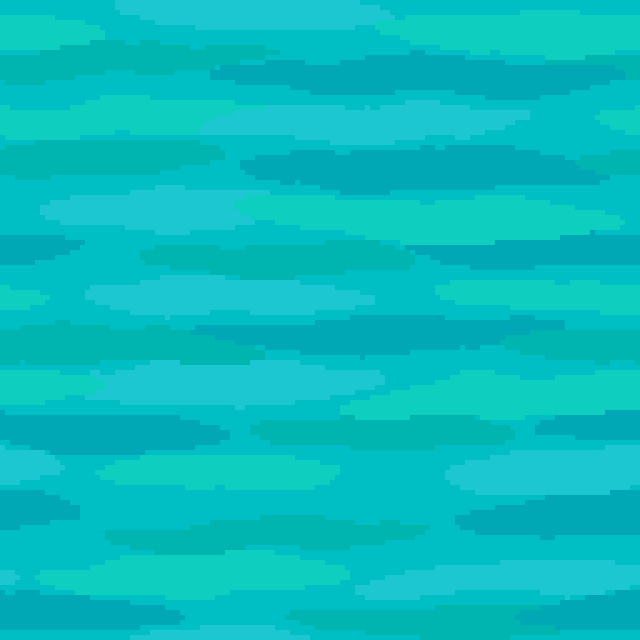
A WebGL 1 fragment shader for this texture:

```glsl
precision highp float;
// Tiling blocky water: long horizontal streaks of turquoise on a cyan ground.
uniform vec2 u_resolution;

const float CELLS = 128.0;  // blocks along each side
const int ROWS = 14;
const int PER_ROW = 2;

const vec3 WATER = vec3(0.0, 0.749, 0.769);
const vec3 LIGHT = vec3(0.115, 0.78, 0.82);
const vec3 GREEN = vec3(0.055, 0.81, 0.75);
const vec3 DEEP = vec3(0.0, 0.66, 0.71);
const vec3 TEAL = vec3(0.0, 0.71, 0.69);

float hash(float n) {
  return fract(sin(n * 12.9898 + 4.137) * 43758.5453);
}

// Smooth 1D value noise from 0 to 1.
float noise(float x, float seed) {
  float i = floor(x);
  float f = fract(x);
  f = f * f * (3.0 - 2.0 * f);
  return mix(hash(i + seed), hash(i + 1.0 + seed), f);
}

// Shortest offset between two points on the wrapping unit square.
vec2 wrapOffset(vec2 p, vec2 center) {
  return fract(p - center + 0.5) - 0.5;
}

// Uneven edge height: broad swells plus small bumps.
float edgeShape(float x, float seed) {
  return 0.62 + 0.55 * noise(x * 11.0, seed) + 0.2 * noise(x * 31.0, seed + 50.0);
}

// 1 inside a drifting streak with blunt, tapered ends, 0 outside.
float streak(vec2 d, vec2 halfSize, float slope, float seed) {
  float along = d.x / halfSize.x;
  float taper = sqrt(max(1.0 - along * along, 0.0));
  float drift = slope * d.x + 0.02 * (noise(d.x * 7.0, seed + 200.0) - 0.5);
  float y = d.y - drift;
  float side = y > 0.0 ? seed : seed + 400.0;
  float reach = halfSize.y * taper * edgeShape(d.x, side);
  return step(abs(y), reach) * step(abs(along), 0.985);
}

vec3 streakColor(float kind) {
  if (kind < 0.5) return TEAL;
  if (kind < 1.5) return LIGHT;
  if (kind < 2.5) return DEEP;
  return GREEN;
}

void main() {
  vec2 uv = gl_FragCoord.xy / u_resolution;
  vec2 p = (floor(uv * CELLS) + 0.5) / CELLS;
  vec3 color = WATER;

  // Two jittered streaks per row; neighbouring rows differ in colour.
  for (int r = 0; r < ROWS; r++) {
    float row = float(r);
    for (int c = 0; c < PER_ROW; c++) {
      float column = float(c);
      float seed = row * 37.0 + column * 713.0;
      float kind = mod(row + 2.0 * column, 4.0);
      vec2 jitter = vec2(hash(seed + 1.3), hash(seed + 2.7)) - 0.5;
      vec2 center = vec2(hash(row + 0.5) + column / float(PER_ROW),
                         (row + 0.5) / float(ROWS));
      center += jitter * vec2(0.16, 0.034);
      vec2 halfSize = vec2(mix(0.19, 0.34, hash(seed + 3.1)),
                           mix(0.025, 0.037, hash(seed + 4.9)));
      halfSize.y *= kind < 0.5 ? 0.85 : 1.0;
      float slope = 0.09 * (hash(seed + 5.3) - 0.45);
      float inside = streak(wrapOffset(p, center), halfSize, slope, seed);
      color = mix(color, streakColor(kind), inside);
    }
  }
  gl_FragColor = vec4(color, 1.0);
}
```
